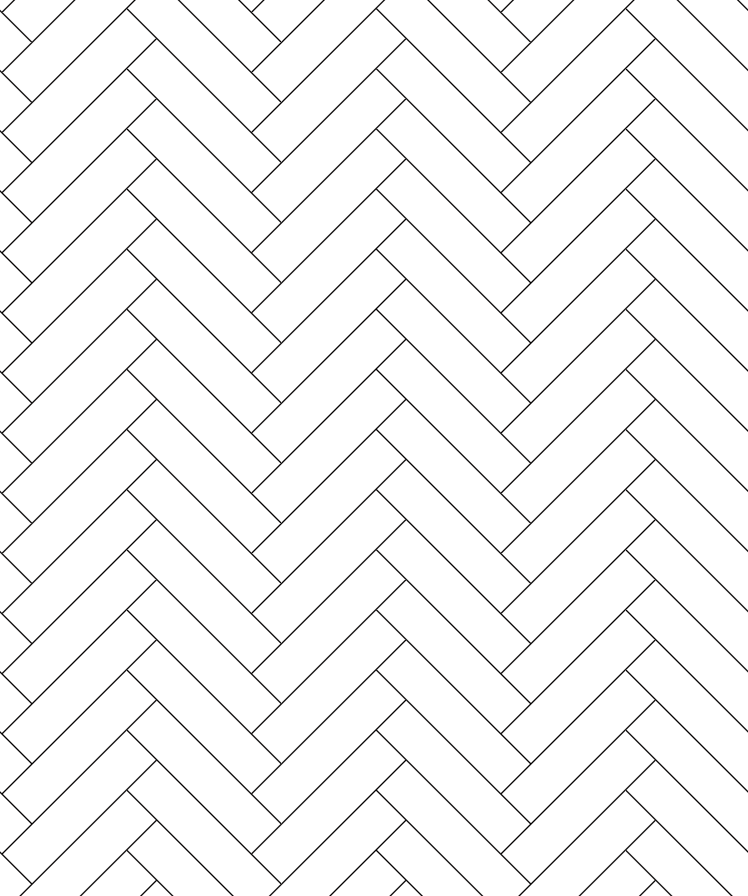
Reproduce this pattern procedurally as a Shadertoy shader.

```glsl
// Lengths are fractions of the canvas height
const float COLUMN_WIDTH = 0.1392;   // one arm of the zigzag
const float ROW_PERIOD   = 0.0671;   // vertical step between boards
const float SLOPE        = 0.997;    // rise over run of the boards
const float LINE_WIDTH   = 0.00145;
const vec2  ORIGIN       = vec2(0.0021, 0.0093); // first column edge, first joint from top
const float EDGE_SOFTNESS = 0.7;     // filter radius in pixels
const vec3  BOARD_COLOR  = vec3(1.0);
const vec3  LINE_COLOR   = vec3(0.01, 0.0, 0.0);

// Distance to the nearest of a family of parallel slanted lines
float rowLineDistance(float offset) {
    float wrapped = abs(mod(offset + 0.5 * ROW_PERIOD, ROW_PERIOD) - 0.5 * ROW_PERIOD);
    return wrapped * inversesqrt(1.0 + SLOPE * SLOPE);
}

// Distance to the joints of a herringbone; p.y runs downward
float herringboneDistance(vec2 p) {
    p -= ORIGIN;
    float column = floor(p.x / COLUMN_WIDTH);
    float across = p.x - column * COLUMN_WIDTH;
    bool descending = mod(column, 2.0) > 0.5;

    float direction = descending ? 1.0 : -1.0;
    float start = descending ? 0.0 : SLOPE * COLUMN_WIDTH;
    float height = p.y - start;
    float rise = direction * SLOPE * across;

    // Long sides of the boards in this column
    float d = rowLineDistance(height - rise);

    // Board ends: lines of the previous column run on until they meet a long side
    if (SLOPE * across < 0.5 * ROW_PERIOD) {
        d = min(d, rowLineDistance(height + rise));
    }
    return d;
}

// Filtered coverage that keeps the weight of lines thinner than a pixel
float lineCoverage(float d, float pixel) {
    float halfWidth = 0.5 * LINE_WIDTH;
    float radius = EDGE_SOFTNESS * pixel;
    return smoothstep(-radius, radius, d + halfWidth)
         - smoothstep(-radius, radius, d - halfWidth);
}

void mainImage(out vec4 fragColor, in vec2 fragCoord) {
    float pixel = 1.0 / iResolution.y;
    vec2 p = fragCoord * pixel;
    p.y = 1.0 - p.y;

    float ink = lineCoverage(herringboneDistance(p), pixel);
    fragColor = vec4(mix(BOARD_COLOR, LINE_COLOR, ink), 1.0);
}
```
